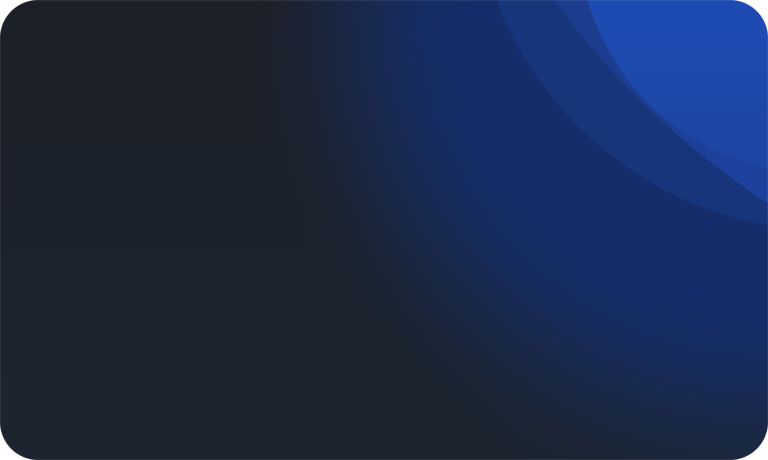
Give the GLSL for this background, as a WebGL 2 fragment shader.

```glsl
#version 300 es
precision highp float;
// A dark rounded card with a soft blue glow spreading from its upper right
// corner, where three large translucent discs overlap. The glow is a radial
// smoothstep; discs and card are antialiased distance functions.

uniform vec2 u_resolution;
out vec4 fragColor;

// Antialiased coverage of a signed distance, negative inside
float coverage(float dist) {
    float pixel = 1.0 / u_resolution.y;
    return 1.0 - smoothstep(-0.75 * pixel, 0.75 * pixel, dist);
}

float disc(vec2 p, vec2 center, float radius) {
    return coverage(length(p - center) - radius);
}

float roundedBox(vec2 p, vec2 halfSize, float radius) {
    vec2 q = abs(p) - halfSize + radius;
    return length(max(q, 0.0)) + min(max(q.x, q.y), 0.0) - radius;
}

void main() {
    // Canvas heights, origin at the lower left
    vec2 p = gl_FragCoord.xy / u_resolution.y;
    vec2 size = vec2(u_resolution.x / u_resolution.y, 1.0);

    // Charcoal base, slightly cooler toward the bottom
    vec3 color = mix(vec3(0.108, 0.142, 0.187), vec3(0.112, 0.127, 0.158), p.y);

    // Broad glow from the upper right corner
    float glow = 1.0 - smoothstep(0.633, 1.157, length(p - size));
    color = mix(color, vec3(0.083, 0.182, 0.42), glow);

    // Overlapping discs, from the widest band to the brightest core
    float rightward = smoothstep(1.2, 1.68, p.x);
    vec3 bandColor = vec3(0.09, 0.208, 0.482);
    vec3 rimColor = mix(vec3(0.11, 0.235, 0.55), vec3(0.108, 0.258, 0.62), rightward);
    vec3 coreColor = mix(vec3(0.112, 0.27, 0.645), vec3(0.119, 0.295, 0.7),
                         smoothstep(0.65, 1.0, p.y));
    color = mix(color, bandColor, disc(p, vec2(1.807, 1.277), 0.779));
    color = mix(color, rimColor, disc(p, vec2(2.62, 2.024), 1.747));
    color = mix(color, coreColor, disc(p, vec2(1.777, 1.144), 0.52));

    // Card with rounded corners on white
    float card = coverage(roundedBox(p - 0.5 * size, 0.5 * size, 0.083));
    fragColor = vec4(mix(vec3(1.0), color, card), 1.0);
}
```
